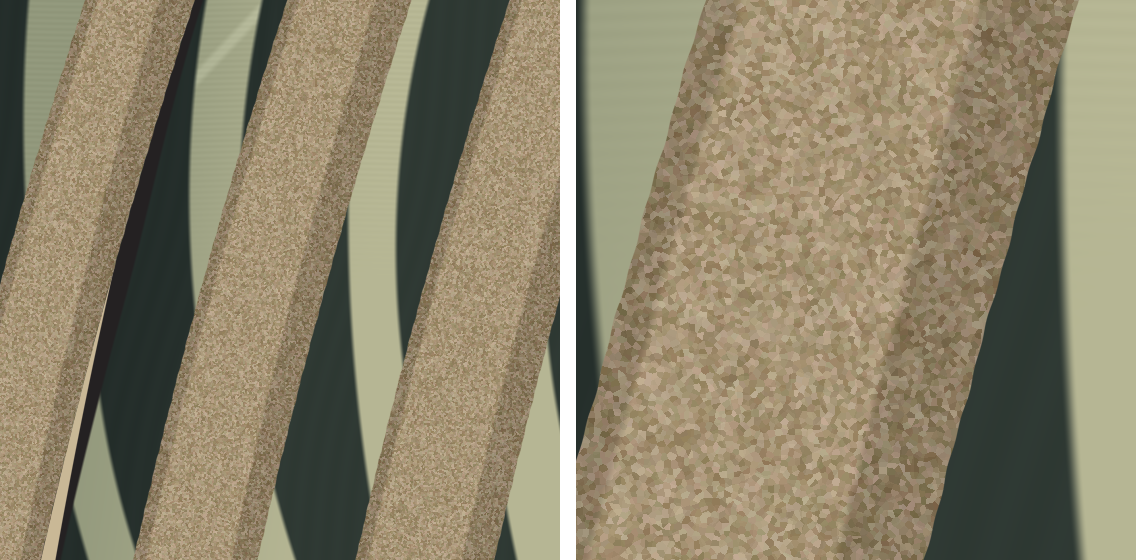
Left, the full canvas; right, a detail of the centre.
A WebGL 2 fragment shader for this pattern:

```glsl
#version 300 es
precision highp float;
// Three slanted sandy slats with bevelled sides, over curved sage and dark green bands.

#define BAR_COUNT 3
#define BAR_SLOPE 0.275
#define BAR_BOW 0.050
#define BEVEL_LEFT 0.022
#define BEVEL_RIGHT 0.064
#define GRAIN_CELLS 270.0
#define GRAIN_CONTRAST 0.17
#define BAND_SOFTNESS 0.005

uniform vec2 u_resolution;
out vec4 fragColor;

const vec3 SAND_FACE = vec3(0.655, 0.583, 0.462);
const vec3 SAND_BEVEL = vec3(0.550, 0.485, 0.380);
const vec3 SAGE_DULL = vec3(0.570, 0.595, 0.485);
const vec3 SAGE_BRIGHT = vec3(0.715, 0.715, 0.580);
const vec3 GREEN_DEEP = vec3(0.140, 0.178, 0.165);
const vec3 GREEN_SOFT = vec3(0.182, 0.222, 0.200);
const vec3 GAP_BLACK = vec3(0.140, 0.128, 0.132);
const vec3 GAP_TAN = vec3(0.790, 0.720, 0.590);

// Band edges as parabolas: vertex x, vertex y, curvature.
const vec3 BAND_LEFT[4] = vec3[4](
  vec3(0.042, 0.78, 0.19), vec3(0.338, 0.65, 0.25),
  vec3(0.622, 0.61, 0.16), vec3(0.868, 0.50, 0.22));
const vec3 BAND_RIGHT[4] = vec3[4](
  vec3(0.163, 0.505, 0.33), vec3(0.427, 0.61, 0.27),
  vec3(0.707, 0.557, 0.30), vec3(0.970, 0.557, 0.30));

vec3 hash3(vec2 p) {
  vec3 q = fract(vec3(p.xyx) * vec3(0.1031, 0.1030, 0.0973));
  q += dot(q, q.yxz + 33.33);
  return fract((q.xxy + q.yzz) * q.zyx);
}

// Cellular noise: random values of the nearest grain.
vec3 grain(vec2 p) {
  vec2 cell = floor(p);
  float nearest = 9.0;
  vec3 tone = vec3(0.5);
  for (int j = -1; j <= 1; j++)
    for (int i = -1; i <= 1; i++) {
      vec2 id = cell + vec2(i, j);
      vec3 h = hash3(id);
      vec2 d = id + h.xy - p;
      if (dot(d, d) < nearest) {
        nearest = dot(d, d);
        tone = hash3(id + 71.7);
      }
    }
  return tone;
}

float parabola(vec3 c, float y) {
  return c.x + c.z * (y - c.y) * (y - c.y);
}

float edge(float d, float width) {
  return smoothstep(-width, width, d);
}

float barLeft(float i, float y) {
  return -0.123 + 0.343 * i + 0.018 * i * i + BAR_SLOPE * y - BAR_BOW * y * (1.0 - y);
}

float barWidth(float i) {
  return 0.196 + 0.026 * i;
}

vec3 background(vec2 uv) {
  float light = 0.0;
  for (int i = 0; i < 4; i++)
    light = max(light, edge(uv.x - parabola(BAND_LEFT[i], uv.y), BAND_SOFTNESS)
                     * edge(parabola(BAND_RIGHT[i], uv.y) - uv.x, BAND_SOFTNESS));
  vec3 sage = mix(SAGE_DULL, SAGE_BRIGHT, smoothstep(0.10, 0.68, uv.x + 0.15 * (0.5 - uv.y)));
  // Faint brushed lines and a diagonal glint
  sage += 0.010 * sin(uv.y * 620.0 + 2.0 * sin(uv.x * 9.0)) * smoothstep(0.45, 0.8, uv.y);
  float glint = abs(uv.y - 0.87 - 1.05 * (uv.x - 0.36));
  sage += 0.07 * (1.0 - smoothstep(0.004, 0.022, glint)) * step(uv.x, 0.5);
  vec3 green = mix(GREEN_DEEP, GREEN_SOFT, smoothstep(0.25, 0.60, uv.x + 0.25 * (0.5 - uv.y)));
  green += 0.004 * sin(170.0 * (uv.x - 0.2 * uv.y) + 3.0 * sin(uv.y * 7.0));
  return mix(green, sage, light);
}

void main() {
  vec2 uv = gl_FragCoord.xy / u_resolution;
  float px = 0.8 / u_resolution.x;
  vec3 color = background(uv);

  // Dark slot and pale sliver beside the first slat
  float slot = uv.x - barLeft(0.0, uv.y) - barWidth(0.0);
  float slotWidth = mix(0.035, 0.015, smoothstep(0.45, 1.0, uv.y));
  color = mix(color, GAP_BLACK, edge(slotWidth - slot, 2.0 * px) * edge(slot, px));
  color = mix(color, GAP_TAN, edge(0.026 - 0.05 * uv.y - slot, px) * edge(slot, px));

  // Sandy grain with coarse and fine tones
  vec3 fine = grain(uv * GRAIN_CELLS) - 0.5;
  vec3 coarse = grain(uv * GRAIN_CELLS * 0.45 + 19.0) - 0.5;
  vec3 speckle = GRAIN_CONTRAST * (fine.x + 0.25 * coarse.x + 0.20 * fine.yzx);
  float wear = 0.0008 * (sin(uv.y * 83.0) + sin(uv.y * 211.0 + 1.3));

  for (int n = 0; n < BAR_COUNT; n++) {
    float i = float(n);
    float fromLeft = uv.x - barLeft(i, uv.y) + 0.5 * wear;
    float fromRight = barWidth(i) - fromLeft;
    float bevelRight = mix(0.036 + 0.011 * i, BEVEL_RIGHT, uv.y);
    float face = edge(fromLeft - BEVEL_LEFT - wear, 0.003)
               * edge(fromRight - bevelRight + wear, 0.003);
    vec3 sand = mix(SAND_BEVEL, SAND_FACE, face) + speckle;
    color = mix(color, sand, edge(fromLeft, px) * edge(fromRight, px));
  }
  fragColor = vec4(clamp(color, 0.0, 1.0), 1.0);
}
```
